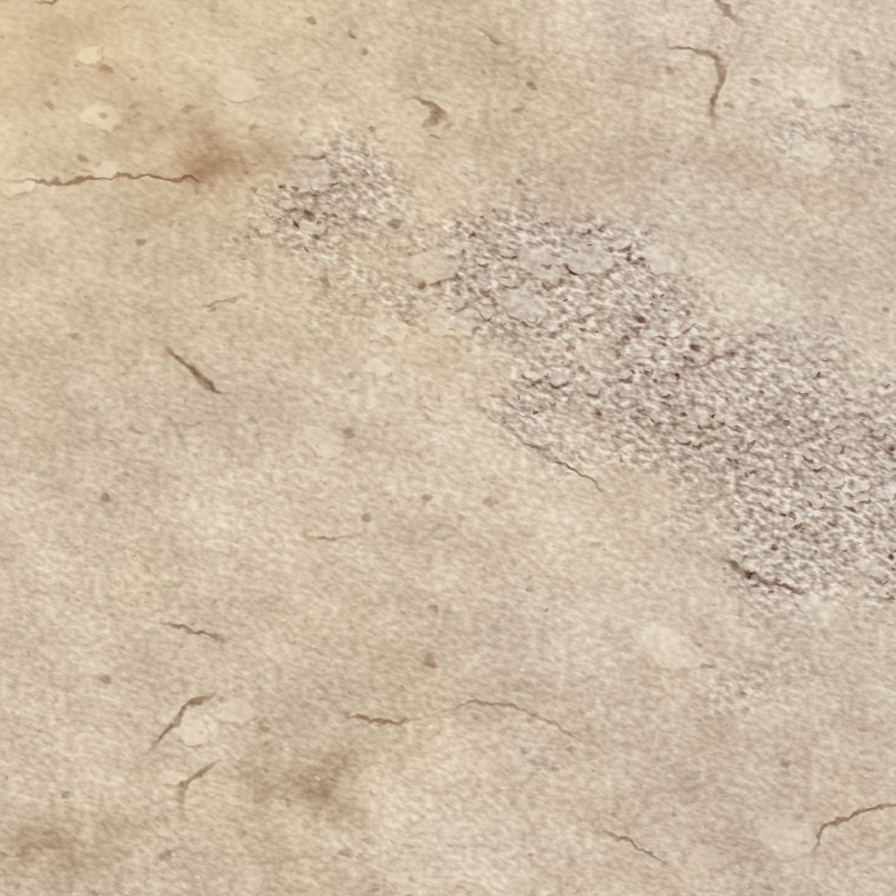
This texture is drawn by a three.js fragment shader. Its source:

```glsl
// Dry sandy ground: slanted fine grain over soft tan mottling, with a broken
// diagonal band of grey gravel, pale stones, dark pits, cracks and glints.
// A single tone value built from gradient noise blends dark earth to pale dust.

#define EARTH vec3(0.62, 0.52, 0.43)
#define DUST vec3(0.87, 0.81, 0.72)
#define GLINT vec3(0.94, 0.94, 0.96)
#define WARM_TINT vec3(0.022, 0.004, -0.035)
#define GREY_TINT vec3(-0.020, -0.006, 0.022)
#define BASE_TONE 0.80
#define GRAIN_CELLS vec2(95.0, 150.0)
#define GRAIN_DEPTH 0.42
#define GRAVEL_DEPTH 0.75
#define PIT_DEPTH 1.05

varying vec2 vUv;

float hash(vec2 c) {
  vec3 q = fract(c.xyx * 0.1031);
  q += dot(q, q.yzx + 33.33);
  return fract((q.x + q.y) * q.z);
}

float cornerSlope(vec2 cell, vec2 offset) {
  float angle = 6.2832 * hash(cell);
  return dot(vec2(cos(angle), sin(angle)), offset);
}

float gradientNoise(vec2 p) {
  vec2 i = floor(p), f = fract(p), e = vec2(1.0, 0.0);
  vec2 u = f * f * f * (f * (f * 6.0 - 15.0) + 10.0);
  float low = mix(cornerSlope(i, f), cornerSlope(i + e, f - e), u.x);
  float high = mix(cornerSlope(i + e.yx, f - e.yx), cornerSlope(i + 1.0, f - 1.0), u.x);
  return mix(low, high, u.y);
}

float fbm(vec2 p) {
  float sum = 0.0, amp = 1.0;
  for (int k = 0; k < 3; k++) {
    sum += amp * gradientNoise(p);
    p = p * 2.03 + 17.3;
    amp *= 0.5;
  }
  return sum;
}

// Random flattened blobs, at most one per cell; fill is the share of cells used
float scatter(vec2 p, float cells, float fill, float size, float soft) {
  vec2 q = p * cells;
  float mask = 0.0;
  for (int k = 0; k < 9; k++) {
    float row = floor((float(k) + 0.5) / 3.0);
    vec2 cell = floor(q) + vec2(float(k) - 3.0 * row, row) - 1.0;
    vec2 jitter = vec2(hash(cell + 7.1), hash(cell + 31.7));
    float pick = hash(cell + 53.9);
    float radius = size * (0.4 + 0.6 * pick / fill);
    vec2 d = q - cell - 0.15 - 0.7 * jitter;
    d.y += (jitter.x - 0.3) * 0.6 * d.x;
    float blob = 1.0 - smoothstep(1.0 - soft, 1.0 + soft, length(d * vec2(1.0, 1.5)) / radius);
    mask = max(mask, blob * step(pick, fill));
  }
  return mask;
}

float softSpot(vec2 p, vec2 centre, vec2 radius) {
  vec2 d = (p - centre) / radius;
  return exp(-dot(d, d));
}

// Share of loose gravel: a band falling to the right, broken up by noise
float gravelAmount(vec2 p) {
  float along = clamp((p.x - 0.38) / 0.57, 0.0, 1.0);
  vec2 d = p - mix(vec2(0.38, 0.77), vec2(0.95, 0.44), along);
  float band = exp(-dot(d, d) / 0.016) + 0.25 * smoothstep(0.3, 1.0, p.x);
  return smoothstep(0.35, 1.0, band + 0.75 * fbm(p * 8.0 + 3.7));
}

void main() {
  vec2 p = vUv;
  vec2 slanted = vec2(p.x, p.y + 0.25 * p.x);
  vec2 ragged = p + 0.007 * vec2(fbm(p * 45.0), fbm(p * 45.0 + 60.0));
  float gravel = gravelAmount(p);
  float smoothSand = softSpot(p, vec2(0.0, 1.0), vec2(0.45, 0.35));

  // Broad tone, mottling and brown stains
  float tone = BASE_TONE - 0.16 * gravel + 0.22 * fbm(slanted * vec2(3.0, 4.5) + 11.0);
  tone += 0.22 * fbm(slanted * vec2(15.0, 22.0) + 40.0);
  float stain = softSpot(p, vec2(0.35, 0.12), vec2(0.08, 0.06));
  stain += softSpot(p, vec2(0.23, 0.82), vec2(0.08, 0.04));
  stain += softSpot(p, vec2(0.07, 0.05), vec2(0.07, 0.04));
  tone -= stain * (0.38 + 0.7 * fbm(p * 20.0));

  // Pale stones with a shadow under the lower edge
  float rocky = smoothstep(-0.1, 0.25, fbm(p * 4.0 + 25.0) + 0.5 * gravel);
  vec2 lifted = ragged + vec2(-0.002, 0.0045);
  float slab = scatter(ragged, 13.0, 0.3, 0.42, 0.12);
  float slabShade = max(scatter(lifted, 13.0, 0.3, 0.42, 0.12) - slab, 0.0);
  float pebble = scatter(ragged, 42.0, 0.35, 0.4, 0.25);
  float pebbleShade = max(scatter(lifted, 42.0, 0.35, 0.4, 0.25) - pebble, 0.0);
  float stone = max(slab * rocky, pebble * gravel);
  float shade = slabShade * rocky * (0.3 + 0.5 * gravel) + pebbleShade * gravel;

  // Fine grain, rougher in gravel and smoother on stones
  float grain = gradientNoise(slanted * GRAIN_CELLS);
  grain += 0.6 * gradientNoise(slanted * GRAIN_CELLS * 1.9 + 9.0);
  grain *= (GRAIN_DEPTH + GRAVEL_DEPTH * gravel) * (1.0 - 0.5 * smoothSand);
  tone += grain * (1.0 - 0.55 * stone) + 0.2 * stone - 0.65 * shade;

  // Dark pits and short cracks
  float pit = scatter(ragged, 75.0, 0.1, 0.34, 0.45) * (0.25 + 0.55 * gravel);
  pit = max(pit, scatter(ragged + 3.0, 30.0, 0.05, 0.24, 0.5) * (0.5 + 0.5 * gravel));
  float vein = abs(gradientNoise(ragged * vec2(5.0, 10.0) + 70.0));
  float crack = 1.0 - smoothstep(0.005, 0.035, vein);
  crack *= smoothstep(0.18, 0.42, gradientNoise(p * 7.0 + 90.0));
  tone = clamp(tone - PIT_DEPTH * max(pit, 0.8 * crack), -1.1, 1.25);

  // Colour: warm at the top left, greyer in gravel and to the right
  float warmth = smoothSand + 0.5 * stain + 0.4 * fbm(p * 5.0 + 50.0);
  float greyness = 0.8 * gravel + 0.5 * smoothstep(0.4, 1.0, p.x);
  vec3 colour = mix(EARTH, DUST, tone) + WARM_TINT * warmth + GREY_TINT * greyness;
  float glint = scatter(p + 5.0, 70.0, 0.04, 0.24, 0.5) * (0.4 + 0.4 * gravel);
  gl_FragColor = vec4(mix(colour, GLINT, glint * (1.0 - smoothSand)), 1.0);
}
```
